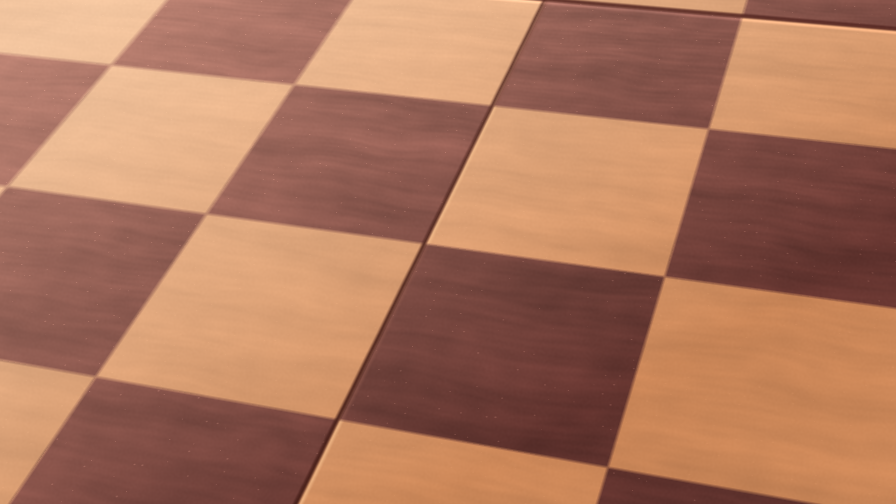
Write a WebGL 2 fragment shader that draws this texture.

```glsl
#version 300 es
precision highp float;

uniform vec2 u_resolution;
out vec4 fragColor;

vec2 hash2(vec2 p) {
    vec3 q = fract(p.xyx * vec3(0.1031, 0.1030, 0.0973));
    q += dot(q, q.yzx + 33.33);
    return fract((q.xx + q.yz) * q.zy);
}

float gradientNoise(vec2 p) {
    vec2 i = floor(p), f = p - i;
    vec2 s = f * f * f * (f * (f * 6.0 - 15.0) + 10.0);
    vec2 o = vec2(0.0, 1.0);
    float a = dot(hash2(i) * 2.0 - 1.0, f);
    float b = dot(hash2(i + o.yx) * 2.0 - 1.0, f - o.yx);
    float c = dot(hash2(i + o.xy) * 2.0 - 1.0, f - o.xy);
    float d = dot(hash2(i + o.yy) * 2.0 - 1.0, f - o.yy);
    return mix(mix(a, b, s.x), mix(c, d, s.x), s.y);
}

// Canvas point to board squares, seen in perspective
vec2 boardPoint(vec2 p) {
    vec2 q = p - vec2(0.8426, 0.5162);
    float depth = 1.0 + 0.0477 * q.x - 0.417 * q.y;
    vec2 b = vec2(2.065 * (q.x - 0.493 * q.y), 3.054 * (q.y + 0.137 * q.x)) / depth;
    b.y += 0.05 * smoothstep(1.3, 1.95, b.y);
    return b;
}

// Square wave with softened edges, one square per unit
vec2 softWave(vec2 x, vec2 width) {
    return clamp(sin(3.14159 * x) / (3.14159 * width), -1.0, 1.0);
}

float line(float d, float halfWidth, float soft) {
    return 1.0 - smoothstep(halfWidth - soft, halfWidth + soft, abs(d));
}

// Streaks running along the rows, different in each square
float woodGrain(vec2 b, vec2 square) {
    vec2 g = b + hash2(square + 40.0) * 37.0 + 50.0;
    g.y += 0.06 * gradientNoise(g * vec2(2.5, 2.0));
    float broad = gradientNoise(g * vec2(1.2, 7.0));
    float fine = gradientNoise(g * vec2(4.0, 32.0));
    float mottle = gradientNoise(g * vec2(9.0, 11.0));
    return broad * 0.6 + fine * 0.25 + mottle * 0.2;
}

// Sparse pale dust and small nicks
float specks(vec2 b) {
    vec2 g = b * vec2(24.0, 20.0) + 200.0;
    vec2 h = hash2(floor(g));
    vec2 d = fract(g) - 0.25 - 0.5 * h;
    float size = 0.05 + 0.09 * h.y;
    return smoothstep(size, 0.0, length(d * vec2(0.8, 1.0))) * step(0.8, fract(h.x * 17.0 + h.y * 5.0));
}

void main() {
    vec2 p = gl_FragCoord.xy / u_resolution.y;
    vec2 b = boardPoint(p);
    vec2 square = floor(b);
    vec2 pixel = fwidth(b);

    // Focus fades toward the far left
    float haze = clamp(0.35 - 0.42 * p.x + 0.75 * p.y, 0.0, 1.0);
    vec2 soft = pixel + 0.003 + 0.007 * haze * haze;
    vec2 wave = softWave(b, soft);
    float maple = 0.5 + 0.5 * wave.x * wave.y;

    float grain = woodGrain(b, square) * (1.0 - 0.55 * haze);
    float tone = (hash2(square + 70.0).x - 0.5) * 0.05;
    vec3 light = mix(vec3(0.785, 0.52, 0.34), vec3(0.96, 0.78, 0.63), haze);
    vec3 dark = mix(vec3(0.38, 0.20, 0.18), vec3(0.72, 0.50, 0.44), haze);
    light *= 1.0 + 0.16 * grain + tone * 0.6;
    dark *= 1.0 + 0.42 * grain + tone;
    vec3 color = mix(dark, light, maple);

    // Dust shows mostly on the dark squares
    color += specks(b) * vec3(0.11, 0.09, 0.08) * (1.0 - 0.8 * maple);

    // Fold between the halves, with a lit rounded lip
    float across = b.x + 0.002 * gradientNoise(vec2(b.y * 5.0 + 30.0, 3.5));
    float lip = line(across - 0.014, 0.006, soft.x);
    color = mix(color, mix(vec3(0.55, 0.34, 0.29), vec3(0.98, 0.77, 0.57), maple), lip * 0.6);
    float fold = line(across + 0.003, 0.008, soft.x);
    color = mix(color, vec3(0.25, 0.10, 0.08), fold * mix(0.9, 0.6, haze));

    // Far rim of the board
    float rimLip = line(b.y - 1.97, 0.012, soft.y);
    color = mix(color, color * 1.15 + 0.03, rimLip);
    float rim = line(b.y - 2.005, 0.018, soft.y);
    color = mix(color, vec3(0.33, 0.15, 0.13), rim * 0.85);

    // Faint surface texture
    color += 0.012 * gradientNoise(p * 160.0 + 9.0);
    fragColor = vec4(clamp(color, 0.0, 1.0), 1.0);
}
```
